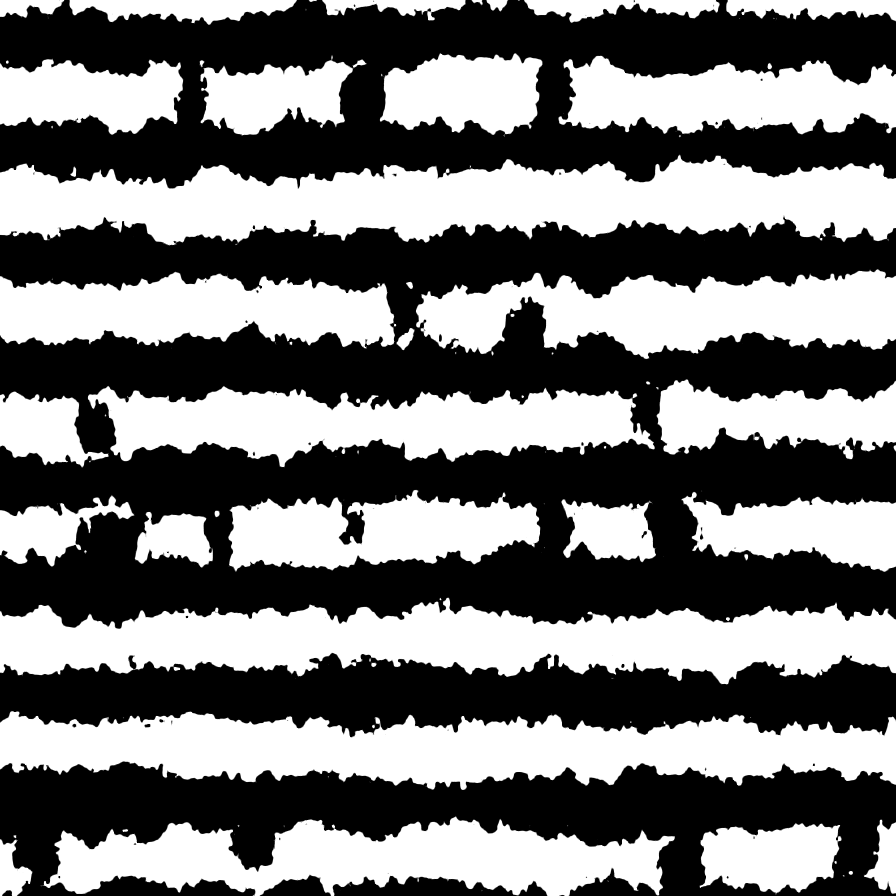
This pattern is drawn by a WebGL 2 fragment shader. Its source:

```glsl
#version 300 es
precision highp float;

uniform vec2 u_resolution;
out vec4 fragColor;

const float PITCH = 0.1215;
const float FIRST_ROW = 0.043;

// Integer hash of a lattice cell, 0 to 1
float hash(vec2 cell) {
    uvec2 q = uvec2(ivec2(cell)) * uvec2(1597u, 3813u);
    uint n = (q.x ^ q.y) * 74567u + 9176u;
    n = (n ^ (n >> 15)) * 73939u;
    n = (n ^ (n >> 13)) * 51787u;
    n ^= n >> 16;
    return float(n & 65535u) / 65535.0;
}

float noise(vec2 p) {
    vec2 cell = floor(p);
    vec2 f = fract(p);
    f = f * f * (3.0 - 2.0 * f);
    float low = mix(hash(cell), hash(cell + vec2(1, 0)), f.x);
    float high = mix(hash(cell + vec2(0, 1)), hash(cell + vec2(1, 1)), f.x);
    return mix(low, high, f.y);
}

// Ragged edge offset: broad lumps, spikes, then fine grain
float raggedness(vec2 p) {
    float lumps = 0.020 * (noise(p * vec2(21, 15) + 3.0) - 0.5);
    float spikes = 0.016 * (noise(p * vec2(57, 29) + 41.0) - 0.5);
    float teeth = 0.012 * (noise(p * vec2(120, 75) + 87.0) - 0.5);
    float grain = 0.008 * (noise(p * vec2(240, 190) + 153.0) - 0.5);
    return lumps + spikes + teeth + grain;
}

// Chance that a bite is taken out of a row
float wearOfRow(float row) {
    float middle = exp(-pow((row - 3.2) / 0.8, 2.0));
    float bottom = 0.5 * exp(-row * row * 2.0);
    return 0.14 + 0.85 * middle + bottom;
}

// Signed distance to the worn bites of a row, negative inside
float bites(vec2 p, float row) {
    float nearest = 1.0;
    for (int i = 0; i < 6; i++) {
        vec2 id = vec2(float(i) + 11.0, row * 7.0 + 5.0);
        if (hash(id) > wearOfRow(row)) continue;
        float x = (float(i) + 0.2 + 0.6 * hash(id + 31.0)) / 6.0;
        float y = 0.045 * (hash(id + 67.0) - 0.5);
        vec2 radius = vec2(mix(0.012, 0.030, hash(id + 97.0)), 0.042);
        float reach = length((p - vec2(x, y)) / radius) - 1.0;
        nearest = min(nearest, reach * radius.x);
    }
    return nearest;
}

void main() {
    vec2 uv = gl_FragCoord.xy / u_resolution;

    // Nearest stripe and its gently wandering centre
    float row = floor((uv.y - FIRST_ROW) / PITCH + 0.5);
    float wander = 0.012 * (noise(vec2(uv.x * 4.0, row * 5.0 + 20.0)) - 0.5);
    float y = uv.y - FIRST_ROW - row * PITCH - wander;

    // Stripe body, fuller towards the top
    float halfWidth = mix(0.0285, 0.0325, smoothstep(0.5, 0.7, uv.y));
    float rough = raggedness(uv);
    float stripe = halfWidth - abs(y) + rough;

    // Bites share the rough outline
    float ink = min(stripe, bites(vec2(uv.x, y), row) + rough);

    float blur = max(0.6 * fwidth(ink), 0.0001);
    fragColor = vec4(vec3(smoothstep(-blur, blur, ink)), 1.0);
}
```
